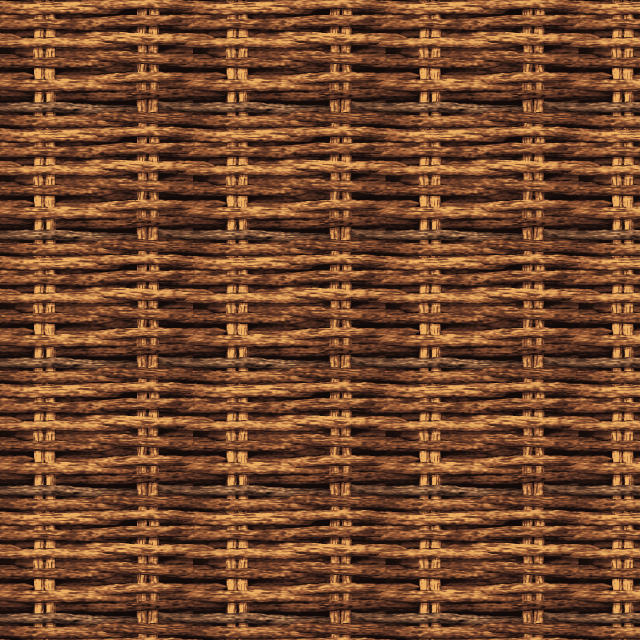
This texture is drawn by a WebGL 1 fragment shader. Its source:

```glsl
precision highp float;
uniform vec2 u_resolution;

#define REPEATS vec2(3.32, 5.01)
#define ROWS 7
#define STAKE_A 0.232
#define STAKE_B 0.768
#define STAKE_SPREAD 0.030
#define STAKE_HALF 0.027
#define ROD_HALF 0.044
#define GRAIN 0.42
#define FLECK 0.36
#define GRIT 0.36
#define ROUGHNESS 0.16
#define SAMPLES 2

const float PI = 3.14159;

float hash(vec2 p) {
    vec3 q = fract(p.xyx * 0.1031);
    q += dot(q, q.yzx + 33.33);
    return fract((q.x + q.y) * q.z);
}

float noise(vec2 p) {
    vec2 i = floor(p), f = fract(p);
    f *= f * (3.0 - 2.0 * f);
    return mix(mix(hash(i), hash(i + vec2(1, 0)), f.x),
               mix(hash(i + vec2(0, 1)), hash(i + vec2(1, 1)), f.x), f.y);
}

// Signed distance to the nearest whole number
float wrap(float x) { return fract(x + 0.5) - 0.5; }

float roundness(float s) { return sqrt(max(0.0, 1.0 - s * s)); }

// Wood colours from deep shadow to sunlit gold
vec3 woodRamp(float t) {
    vec3 c = mix(vec3(0.07, 0.04, 0.035), vec3(0.32, 0.18, 0.13), smoothstep(0.0, 0.25, t));
    c = mix(c, vec3(0.50, 0.29, 0.18), smoothstep(0.23, 0.44, t));
    c = mix(c, vec3(0.67, 0.40, 0.23), smoothstep(0.42, 0.60, t));
    c = mix(c, vec3(0.77, 0.53, 0.31), smoothstep(0.58, 0.70, t));
    return mix(c, vec3(0.93, 0.69, 0.38), smoothstep(0.67, 0.90, t));
}

vec3 wicker(vec2 p) {
    // Dim far side of the weave
    float height = -1.3, drop = 0.0, tone = 0.85, grey = 0.0;
    float light = smoothstep(0.3, 0.9, noise(p * vec2(5.0, 24.0)));
    vec2 fibre = p * vec2(9.0, 40.0);

    // Two pairs of upright stakes
    for (int i = 0; i < 4; i++) {
        float n = float(i), pair = floor(n / 2.0);
        float centre = mix(STAKE_A, STAKE_B, pair) + (mod(n, 2.0) * 2.0 - 1.0) * STAKE_SPREAD;
        float s = (wrap(p.x - centre) + 0.003 * sin(4.0 * PI * p.y + n * 2.0)) / STAKE_HALF;
        s *= 1.0 + ROUGHNESS * (noise(vec2(p.y * 30.0, n * 7.0)) - 0.5);
        if (abs(s) < 1.0) {
            height = 0.3 * roundness(s) + 0.1;
            tone = 0.98 - 0.12 * pair;
            light = 0.2 + 0.75 * roundness(s) - 0.15 * s;
            fibre = vec2(p.y * 6.0, s * 2.8 + n * 9.0);
        }
    }

    // Rods bow in front of their own stakes and pass behind the others
    for (int i = 0; i < 2 * ROWS; i++) {
        float n = float(i), group = mod(n, 2.0), row = floor(n / 2.0);
        float r1 = hash(vec2(n, 3.7)), r2 = hash(vec2(n, 18.3)), r3 = hash(vec2(n, 41.9));
        float dx = wrap(p.x - mix(STAKE_A, STAKE_B, group));
        float arch = sin(PI * row / float(ROWS));
        float y = 0.167 + row / float(ROWS) + 0.08 * arch + group * (0.03 + 0.07 * exp(-row));
        y += (r1 - 0.5) * 0.10 * dx + 0.005 * sin(dx * 12.0 + r2 * 6.3);

        // Long taper with a slightly rough outline
        float reach = dx > 0.0 ? mix(0.34, 0.55, r3) : mix(0.45, 0.55, r1);
        float thick = ROD_HALF * mix(0.88, 1.15, r2) * (1.0 - 0.22 * smoothstep(0.1, 0.5, abs(dx)));
        thick *= sqrt(smoothstep(0.0, 0.07, reach - abs(dx)));
        float s = wrap(p.y - y) / max(thick, 0.0001);
        s *= 1.0 + ROUGHNESS * (noise(vec2(dx * 32.0 + 40.0, n * 5.0 + sign(s))) - 0.5);

        float z = cos(2.0 * PI * dx) + 0.45 * roundness(s) + (r3 - 0.5) * 0.4;
        drop = max(drop, (z + 1.0) * (1.0 - smoothstep(1.0, 1.6, abs(s + 0.25))));
        if (abs(s) < 1.0 && z > height) {
            height = z;
            tone = 0.43 + 0.20 * arch + 0.17 * mod(row, 2.0) + 0.16 * (r2 - 0.4);
            light = 0.22 + 0.72 * roundness(s) + 0.34 * s;
            fibre = vec2(dx * 7.0 + 30.0, s * 2.9 + n * 9.0 + 5.0);
            grey = i == 0 ? 0.35 : 0.0;
        }
    }

    // Long fibres, short flecks, sharp grit and dark cracks
    float fine = noise(fibre) * 0.5 + noise(fibre * vec2(2.5, 1.7) + 7.0) * 0.5;
    float fleck = noise(fibre * vec2(6.0, 1.9) + 19.0);
    float grit = noise(p * vec2(62.0, 84.0) + 11.0);
    float crack = smoothstep(0.66, 0.80, noise(fibre * vec2(2.0, 1.9) + 53.0));
    float t = (tone + grey * 0.5) * light;
    float texture = GRAIN * (fine - 0.5) + FLECK * (fleck - 0.5) + GRIT * (grit - 0.5);
    t += texture * smoothstep(0.0, 0.45, t);
    t *= 1.0 - 0.5 * crack;

    // Depth, cast shadow and the dim bay
    t *= mix(0.55, 1.0, smoothstep(-1.0, 0.7, height));
    t *= 1.0 - 0.6 * clamp(drop - height - 1.0, 0.0, 1.0);
    t *= 1.0 - 0.2 * (1.0 - smoothstep(0.06, 0.18, abs(wrap(p.x))));
    vec3 colour = woodRamp(t);
    float luma = dot(colour, vec3(0.3, 0.59, 0.11));
    return mix(colour, luma * vec3(1.14, 0.98, 0.80), grey);
}

void main() {
    vec3 sum = vec3(0.0);
    for (int j = 0; j < SAMPLES; j++) {
        for (int i = 0; i < SAMPLES; i++) {
            vec2 offset = (vec2(i, j) + 0.5) / float(SAMPLES) - 0.5;
            sum += wicker(fract((gl_FragCoord.xy + offset) / u_resolution * REPEATS));
        }
    }
    gl_FragColor = vec4(sum / float(SAMPLES * SAMPLES), 1.0);
}
```
